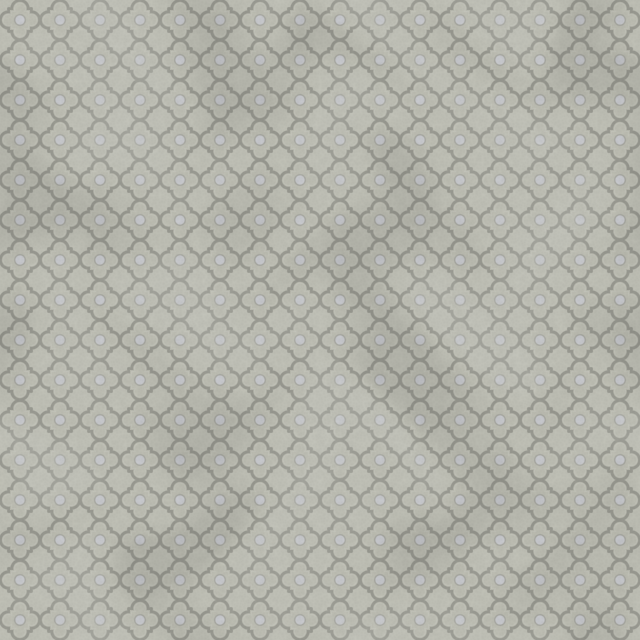
Write a Shadertoy shader that draws this pattern.

```glsl
// Seamless lattice of barbed quatrefoil tiles with pale centre dots and cloudy wear.

const float TAU = 6.2831853;
const float REPEATS = 16.0;         // tiles across and down

// Shape, in units of one tile
const float SQUARE_HALF = 0.285;
const float LOBE_OFFSET = 0.285;
const float LOBE_RADIUS = 0.205;
const float LINE_WIDTH = 0.075;
const float INSET_DEPTH = 0.07;
const float INSET_WIDTH = 0.018;
const float DOT_RADIUS = 0.115;
const float RING_WIDTH = 0.035;

// Colours
const vec3 STAR_COLOR = vec3(0.735, 0.738, 0.698);
const vec3 FOIL_COLOR = vec3(0.726, 0.728, 0.686);
const vec3 LINE_COLOR = vec3(0.590, 0.592, 0.560);
const vec3 RING_COLOR = vec3(0.645, 0.647, 0.620);
const vec3 INSET_COLOR = vec3(0.765, 0.768, 0.735);
const vec3 DOT_COLOR = vec3(0.765, 0.770, 0.785);
const vec3 HAZE_COLOR = vec3(0.780, 0.785, 0.765);

// Wear
const int CLOUD_WAVES = 9;
const float CLOUD_WARP = 0.32;
const float CLOUD_SHADE = 0.060;
const float CLOUD_HAZE = 0.22;
const float MOTTLE_CELLS = 72.0;
const float MOTTLE_AMOUNT = 0.022;
const float GRAIN_CELLS = 220.0;
const float GRAIN_AMOUNT = 0.030;

vec2 hash22(vec2 p) {
    vec3 q = fract(p.xyx * vec3(0.1031, 0.1030, 0.0973));
    q += dot(q, q.yzx + 33.33);
    return fract((q.xx + q.yz) * q.zy);
}

// Distance to the nearest scattered point, wrapping after the given cell count
float cellular(vec2 uv, float cells) {
    vec2 p = uv * cells;
    vec2 cell = floor(p);
    vec2 local = p - cell;
    float nearest = 2.0;
    for (int y = -1; y <= 1; y++) {
        for (int x = -1; x <= 1; x++) {
            vec2 offset = vec2(x, y);
            vec2 point = offset + hash22(mod(cell + offset, cells));
            nearest = min(nearest, distance(point, local));
        }
    }
    return nearest;
}

// Warped sines with whole wave numbers, so the result wraps
float clouds(vec2 uv) {
    vec2 p = TAU * uv;
    p += CLOUD_WARP * sin(2.0 * p.yx + vec2(1.3, 4.1));
    p += 0.4 * CLOUD_WARP * sin(5.0 * p.yx + vec2(3.7, 0.6));
    float sum = 0.0;
    for (int i = 0; i < CLOUD_WAVES; i++) {
        float n = float(i);
        float angle = 2.4 * n + 0.7;
        vec2 wave = round((2.2 + 0.55 * n) * vec2(cos(angle), sin(angle)));
        sum += sin(dot(wave, p) + 4.3 * n * n) / (1.0 + 0.25 * n);
    }
    return clamp(0.45 * sum, -1.0, 1.0);
}

float boxDistance(vec2 p, float halfSize) {
    vec2 d = abs(p) - halfSize;
    return length(max(d, 0.0)) + min(max(d.x, d.y), 0.0);
}

// Square joined with a round lobe on each side
float quatrefoil(vec2 p) {
    vec2 a = abs(p);
    vec2 towardLobe = vec2(max(a.x, a.y), min(a.x, a.y));
    float lobe = length(towardLobe - vec2(LOBE_OFFSET, 0.0)) - LOBE_RADIUS;
    return min(boxDistance(p, SQUARE_HALF), lobe);
}

float cover(float dist, float blur) {
    return 1.0 - smoothstep(-blur, blur, dist);
}

void mainImage(out vec4 fragColor, in vec2 fragCoord) {
    vec2 uv = fragCoord / iResolution.xy;
    vec2 p = fract(uv * REPEATS) - 0.5;
    float blur = 0.8 * REPEATS / min(iResolution.x, iResolution.y);

    // Tile shape and its outlines
    float foil = quatrefoil(p);
    vec3 color = mix(STAR_COLOR, FOIL_COLOR, cover(foil, blur));
    float inset = cover(abs(foil + INSET_DEPTH) - 0.5 * INSET_WIDTH, blur);
    color = mix(color, INSET_COLOR, 0.6 * inset);
    color = mix(color, LINE_COLOR, cover(abs(foil) - 0.5 * LINE_WIDTH, blur));

    // Centre dot inside a thin ring
    float dotDist = length(p) - DOT_RADIUS;
    color = mix(color, RING_COLOR, cover(dotDist - RING_WIDTH, blur));
    color = mix(color, DOT_COLOR, cover(dotDist, blur));

    // Cloudy fading, mottling and grain
    float cloud = clouds(uv);
    color *= 1.0 + CLOUD_SHADE * min(cloud, 0.0);
    color = mix(color, HAZE_COLOR, CLOUD_HAZE * max(cloud, 0.0));
    color *= 1.0 + MOTTLE_AMOUNT * (cellular(uv, MOTTLE_CELLS) - 0.45);
    color *= 1.0 + GRAIN_AMOUNT * (cellular(uv, GRAIN_CELLS) - 0.45);

    fragColor = vec4(color, 1.0);
}
```
